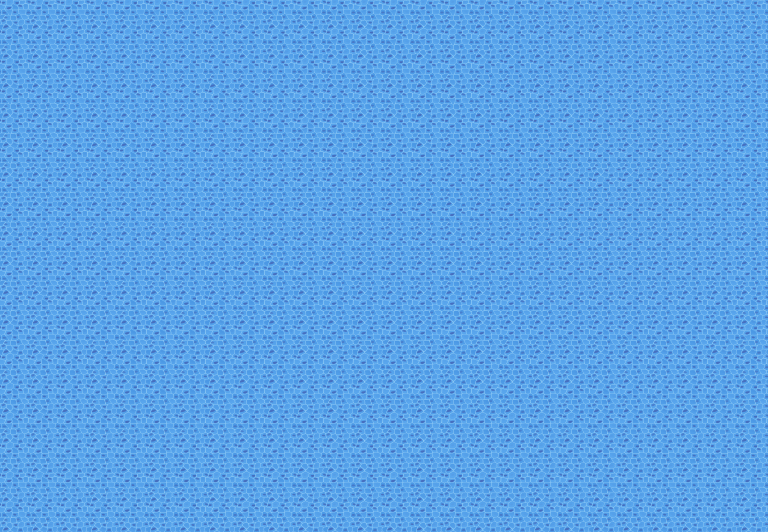
This texture is drawn by a WebGL 1 fragment shader. Its source:

```glsl
precision highp float;
// Rippling pool water: a small square tile of rounded cells, thin bright rims
// and evenly spread oval hollows, repeated in a grid. Each tile is wrapped
// cellular noise bent by layered sines, averaged over samples per pixel.

uniform vec2 u_resolution;

#define REPEATS vec2(26.0, 18.0)
#define CELLS vec2(5.0, 6.0)
#define JITTER 0.58
#define BEND 0.07
#define RIM_WIDTH 0.08
#define HOLLOW_SIZE 0.31
#define WATER_DEEP vec3(0.295, 0.60, 0.90)
#define WATER_PALE vec3(0.35, 0.65, 0.93)
#define RIM_COLOR vec3(0.57, 0.80, 0.96)
#define HOLLOW_COLOR vec3(0.27, 0.42, 0.74)
#define SAMPLES 3

const float TAU = 6.28319;

// Two random values per cell, the same in every tile.
vec2 cellHash(vec2 cell, float seed) {
  vec2 wrapped = mod(cell, CELLS) + seed;
  vec2 mixed = vec2(dot(wrapped, vec2(127.1, 311.7)),
                    dot(wrapped, vec2(269.5, 183.3)));
  return fract(sin(mixed) * 4375.85);
}

// Layered sines, periodic over one tile, that curve the rims.
vec2 bend(vec2 p) {
  vec2 phase = TAU * p / CELLS;
  return BEND * vec2(sin(3.0 * phase.y + phase.x) + 0.6 * sin(5.0 * phase.y),
                     sin(2.0 * phase.x + phase.y) + 0.6 * sin(4.0 * phase.x));
}

// Colour of the water at p, in cells; blur is the edge softness in cells.
vec3 water(vec2 p, float blur) {
  p += bend(p);
  vec2 home = floor(p);
  vec2 nearestCell = home;
  vec2 toCentre = vec2(0.0);
  float nearest = 8.0;
  float second = 8.0;

  // Find the two closest cell centres; odd rows are staggered.
  for (int y = -2; y <= 2; y++) {
    for (int x = -2; x <= 2; x++) {
      vec2 cell = home + vec2(float(x), float(y));
      vec2 centre = cell + 0.5 + JITTER * (cellHash(cell, 3.0) - 0.5);
      centre.x += 0.5 * mod(cell.y, 2.0) - 0.25;
      vec2 offset = p - centre;
      float dist = length(offset);
      if (dist < nearest) {
        second = nearest;
        nearest = dist;
        nearestCell = cell;
        toCentre = offset;
      } else {
        second = min(second, dist);
      }
    }
  }

  vec2 tone = cellHash(nearestCell, 17.0);
  vec2 shape = cellHash(nearestCell, 41.0);
  float gap = second - nearest;

  // Body of the cell, a little paler toward its lower side.
  float paleness = clamp(tone.x - 0.5 * toCentre.y, 0.0, 1.0);
  vec3 color = mix(WATER_DEEP, WATER_PALE, paleness);

  // Flat oval hollow, strong in alternate cells and faint in the others.
  vec2 place = mod(nearestCell, CELLS);
  float alternate = mod(place.x + place.y, 2.0);
  float size = HOLLOW_SIZE * mix(0.8, 1.15, shape.x);
  float oval = length((toCentre - vec2(0.0, 0.06)) * vec2(1.0, 1.5)) - size;
  float hollow = 1.0 - smoothstep(-blur, blur, oval);
  hollow *= mix(0.12 * tone.y, mix(0.55, 1.0, shape.y), alternate);
  color = mix(color, HOLLOW_COLOR, hollow);

  // Thin bright rim between cells, of uneven width.
  float rimWidth = RIM_WIDTH * (1.0 + 0.3 * sin(3.0 * nearest + 6.0 * shape.x));
  float rim = 1.0 - smoothstep(rimWidth - blur, rimWidth + blur, gap);
  return mix(color, RIM_COLOR, rim);
}

void main() {
  vec2 grid = REPEATS * CELLS;
  float count = float(SAMPLES);
  float blur = max(grid.x / u_resolution.x / count, 0.02);
  vec3 total = vec3(0.0);

  // Average a small grid of samples to smooth the fine lines.
  for (int j = 0; j < SAMPLES; j++) {
    for (int i = 0; i < SAMPLES; i++) {
      vec2 shift = (vec2(float(i), float(j)) + 0.5) / count - 0.5;
      vec2 uv = (gl_FragCoord.xy + shift) / u_resolution;
      total += water(uv * grid, blur);
    }
  }
  gl_FragColor = vec4(total / (count * count), 1.0);
}
```
